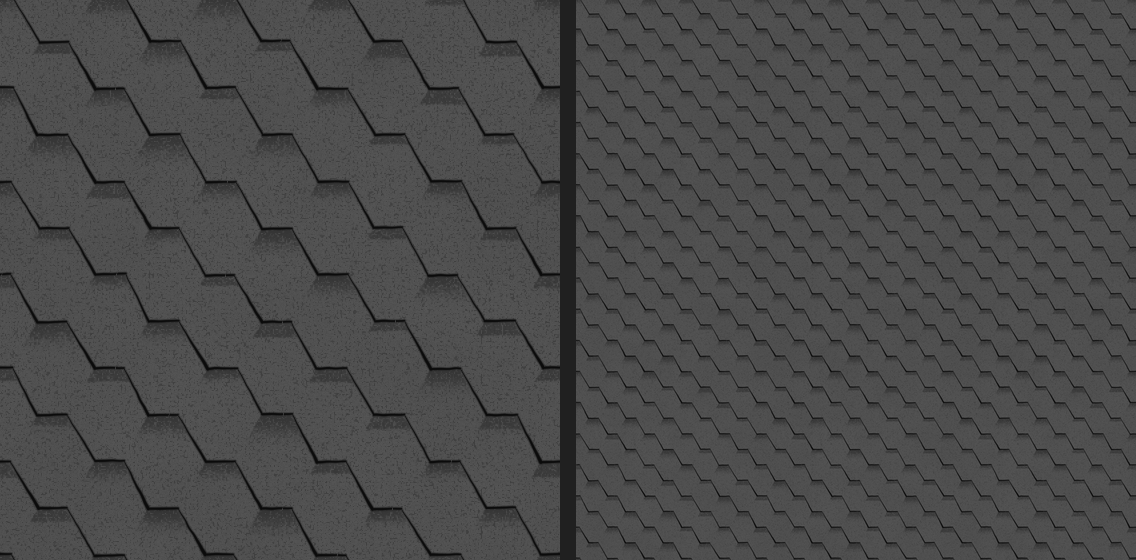
Left: one tile. Right: repeated 3 by 3.
A Shadertoy shader for this texture:

```glsl
// Dark grey hexagonal roof shingles with stepped black gaps and grainy shadows.

const vec2 CELLS = vec2(10.0, 12.0);       // half repeats: 5 across, 6 down
const vec2 STEP = 1.0 / CELLS;
const vec2 ORIGIN = vec2(0.068, 0.0745);   // first ledge, from the upper left
const float LEDGE_LENGTH = 0.052;
const float LEDGE_RADIUS = 0.0029;
const float SLANT_THIN = 0.0012;           // half width at the top of a slant
const float SLANT_THICK = 0.0029;          // half width at its foot
const float CORNER_JITTER = 0.004;
const float WOBBLE = 0.0014;
const float GRAIN_CELLS = 420.0;

const vec3 FELT = vec3(0.318);
const vec3 SPECK = vec3(0.225);
const vec3 SHADE = vec3(0.205);
const vec3 GAP_RIM = vec3(0.13);
const vec3 GAP = vec3(0.045);
const vec3 FLECK = vec3(0.36);

float hash(vec2 p) {
    vec3 q = fract(p.xyx * 0.1031);
    q += dot(q, q.yzx + 33.33);
    return fract((q.x + q.y) * q.z);
}

// Value noise on the unit square that wraps after a whole number of cells
float noise(vec2 p, float cells, float seed) {
    p *= cells;
    vec2 i = floor(p), f = fract(p);
    f = f * f * (3.0 - 2.0 * f);
    vec2 a = mod(i, cells) + seed, b = mod(i + 1.0, cells) + seed;
    return mix(mix(hash(a), hash(vec2(b.x, a.y)), f.x),
               mix(hash(vec2(a.x, b.y)), hash(b), f.x), f.y);
}

float cellHash(vec2 id, float seed) {
    return hash(mod(id, CELLS) + seed);
}

vec2 ledgeStart(vec2 id) {
    vec2 r = vec2(cellHash(id, 11.3), cellHash(id, 47.7)) - 0.5;
    return r * CORNER_JITTER * vec2(1.6, 0.7);
}

// Distance to a segment whose half width goes from ra to rb
float taperedSegment(vec2 p, vec2 a, vec2 b, float ra, float rb) {
    vec2 d = b - a;
    float h = clamp(dot(p - a, d) / dot(d, d), 0.0, 1.0);
    return length(p - a - d * h) - mix(ra, rb, h);
}

// Shadow that spreads out below a ledge: a crisp band plus a long fade
float ledgeShadow(vec2 q, vec2 a, vec2 b, vec2 id) {
    float depth = q.y - a.y;
    float spread = max(depth, 0.0) * (STEP.x - LEDGE_LENGTH) / STEP.y;
    float sides = smoothstep(-0.003, 0.003, q.x - a.x + spread + 0.001)
                * smoothstep(-0.002, 0.006, b.x + spread - q.x);
    float reach = mix(0.016, 0.030, cellHash(id, 83.1));
    float band = 1.0 - smoothstep(reach - 0.003, reach + 0.003, depth);
    float fade = 1.0 - smoothstep(0.0, reach * 2.1, depth);
    float softness = smoothstep(0.25, 0.75, cellHash(id, 29.9));
    return step(0.0, depth) * sides * mix(band * 0.75, fade, softness);
}

void mainImage(out vec4 fragColor, in vec2 fragCoord) {
    vec2 uv = fragCoord / iResolution.xy;
    float px = 1.0 / min(iResolution.x, iResolution.y);

    // Slightly wavy coordinates, y pointing down the roof
    vec2 wave = vec2(noise(uv, 70.0, 5.0), noise(uv, 70.0, 91.0)) - 0.5;
    vec2 p = vec2(uv.x, 1.0 - uv.y) - ORIGIN + wave * WOBBLE;
    vec2 g = p * CELLS;

    // Nearest ledges and slants of the staircase lattice
    float gap = 1.0, fleck = 1.0, shade = 0.0;
    for (int j = -1; j <= 1; j++) {
        for (int m = 0; m <= 1; m++) {
            float col = floor(g.x) + float(j);
            float row = col + 2.0 * (floor((g.y - col) * 0.5) + float(m));
            vec2 id = vec2(col, row);
            vec2 q = p - id * STEP;
            vec2 a = ledgeStart(id);
            vec2 b = a + vec2(LEDGE_LENGTH + (cellHash(id, 61.5) - 0.5) * CORNER_JITTER, -0.0008);
            vec2 c = STEP + ledgeStart(id + 1.0);
            float wear = mix(0.7, 1.35, cellHash(id, 7.7));

            gap = min(gap, taperedSegment(q, a, b, LEDGE_RADIUS, LEDGE_RADIUS * 0.8));
            gap = min(gap, taperedSegment(q, b, c, SLANT_THIN, SLANT_THICK * wear));
            shade = max(shade, ledgeShadow(q, a, b, id));

            // A few ledges carry a tiny pale chip
            if (cellHash(id, 19.2) > 0.8) {
                vec2 chip = mix(a, b, 0.7);
                fleck = min(fleck, taperedSegment(q, chip + vec2(0.001, -0.002),
                                                  chip + vec2(0.0, 0.002), 0.0004, 0.0007));
            }
        }
    }

    // Mineral grain, denser inside the shadows
    float grain = noise(uv, GRAIN_CELLS, 3.0);
    float fine = hash(floor(uv * 512.0) + 17.0);
    float cloud = noise(uv, 9.0, 37.0) - 0.5;
    vec3 color = FELT + cloud * 0.012 + (fine - 0.5) * 0.022;
    color = mix(color, SPECK, 0.75 * smoothstep(0.58, 0.98, grain));
    color = mix(color, SHADE, shade * smoothstep(0.1, 0.75, grain + shade * 0.3));

    // Black gaps with a softer rim, then the chips
    color = mix(color, GAP_RIM, 0.8 * (1.0 - smoothstep(-px, px + 0.0008, gap)));
    color = mix(color, GAP, 1.0 - smoothstep(-px, px * 0.5, gap + 0.0005));
    color = mix(color, FLECK, 0.7 * (1.0 - smoothstep(-px * 0.5, px * 0.5, fleck)));
    fragColor = vec4(color, 1.0);
}
```
